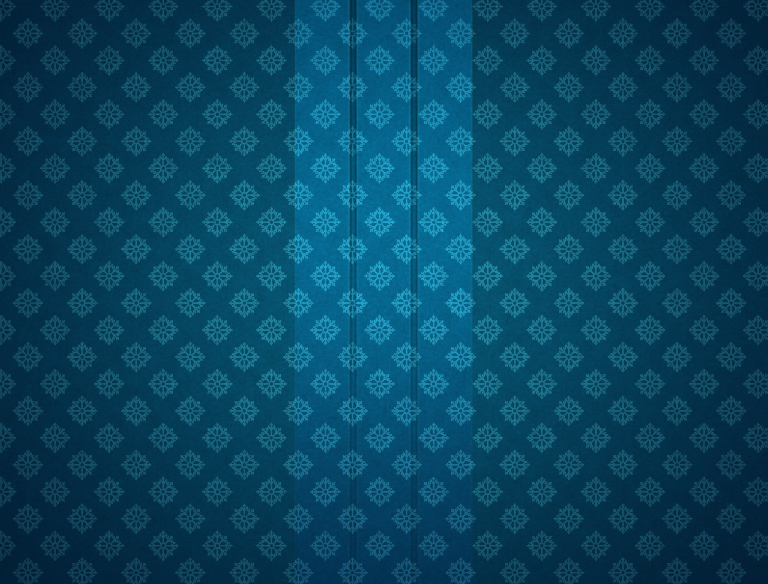
This pattern is drawn by a Shadertoy shader. Its source:

```glsl
// Blue damask wallpaper: staggered snowflake ornaments, lit centre panels, vignette

vec2 hashGradient(vec2 cell) {
    vec2 h = vec2(dot(cell, vec2(127.1, 311.7)), dot(cell, vec2(269.5, 183.3)));
    return 2.0 * fract(sin(h) * 43758.55) - 1.0;
}

float gradientNoise(vec2 p) {
    vec2 i = floor(p), f = fract(p);
    vec2 u = f * f * f * (f * (f * 6.0 - 15.0) + 10.0);
    vec2 e = vec2(0.0, 1.0);
    return mix(mix(dot(hashGradient(i), f), dot(hashGradient(i + e.yx), f - e.yx), u.x),
               mix(dot(hashGradient(i + e), f - e), dot(hashGradient(i + 1.0), f - 1.0), u.x), u.y);
}

float fractalNoise(vec2 p) {
    float sum = 0.0, gain = 0.5;
    for (int i = 0; i < 4; i++) {
        sum += gain * gradientNoise(p);
        p = p * 2.03 + 17.3;
        gain *= 0.7;
    }
    return sum;
}

float segment(vec2 p, vec2 a, vec2 b) {
    vec2 ab = b - a;
    return length(p - a - ab * clamp(dot(p - a, ab) / dot(ab, ab), 0.0, 1.0));
}

// One arm along +x: stem, a pair of scrolled leaves and a bud at the tip
float arm(vec2 p, float tip) {
    p.y = abs(p.y);
    float d = segment(p, vec2(0.065, 0.0), vec2(tip, 0.0)) - 0.015;
    d = min(d, segment(p, vec2(tip - 0.12, 0.0), vec2(tip - 0.075, 0.04)) - 0.014);
    d = min(d, segment(p, vec2(tip - 0.075, 0.04), vec2(tip - 0.05, 0.055)) - 0.015);
    d = min(d, length(p - vec2(tip - 0.082, 0.062)) - 0.018);
    d = min(d, segment(p, vec2(tip - 0.035, 0.0), vec2(tip - 0.025, 0.022)) - 0.012);
    return min(d, length(p - vec2(tip - 0.008, 0.0)) - 0.017);
}

// Eight-armed ornament with a small ring at its heart
float snowflake(vec2 p) {
    p = abs(p);
    p = p.x > p.y ? p : p.yx;
    vec2 diagonal = vec2(p.x + p.y, p.y - p.x) * 0.70711;
    float d = min(arm(p, 0.268), arm(diagonal, 0.238));
    return min(d, abs(length(p) - 0.045) - 0.015);
}

// Distance to the staggered lattice of ornaments
float ornaments(vec2 p) {
    vec2 onGrid = fract(p + 0.5) - 0.5;
    vec2 offGrid = fract(p) - 0.5;
    return min(snowflake(onGrid), snowflake(offGrid));
}

void mainImage(out vec4 fragColor, in vec2 fragCoord) {
    vec2 uv = fragCoord / iResolution.xy;
    vec2 tile = vec2(uv.x * 14.2, (1.0 - uv.y) * 10.83) - vec2(0.018, 0.12);
    float pixel = 1.0 / iResolution.x;
    float tilePixel = 14.2 * pixel;

    // Soft light from the middle, falling off to dark corners
    vec2 c = uv - vec2(0.5, 0.54);
    float light = exp(-4.4 * c.x * c.x - 3.2 * c.y * c.y);
    vec3 color = mix(vec3(0.005, 0.085, 0.17), vec3(0.025, 0.345, 0.46), light);

    // Brighter centre panels, fading towards the bottom
    float fromAxis = abs(uv.x - 0.4995);
    float fade = smoothstep(0.1, 0.75, uv.y);
    float panel = 1.0 - smoothstep(-pixel, pixel, fromAxis - 0.115);
    color += panel * mix(vec3(0.0, 0.01, 0.04), vec3(0.0, 0.09, 0.135), fade);

    // Mottled paper and fine grain
    float mottle = fractalNoise(tile * 3.0);
    float grain = gradientNoise(tile * 15.0) + gradientNoise(tile * 27.0 + 5.3);
    color *= 1.0 + 0.14 * mottle + 0.10 * grain;

    // Printed ornaments, slightly worn
    float ink = 1.0 - smoothstep(-0.5 * tilePixel, 0.5 * tilePixel, ornaments(tile));
    ink *= 0.92 + 0.3 * mottle + 0.15 * grain;
    color += ink * (color * 0.07 + vec3(0.12, 0.19, 0.165) * (0.42 + 0.58 * light));

    // Narrow grooves between panels: shaded strip, dark sides and pale rims
    float groove = abs(fromAxis - 0.0397);
    float strip = 1.0 - smoothstep(0.0035 - pixel, 0.0035 + pixel, groove);
    float side = 1.0 - smoothstep(0.0004, 0.0004 + 1.2 * pixel, abs(groove - 0.0032));
    float rim = 1.0 - smoothstep(0.0, 1.4 * pixel, abs(groove - 0.006));
    float edge = 1.0 - smoothstep(0.0, 1.4 * pixel, abs(fromAxis - 0.115));
    float top = smoothstep(0.55, 1.0, uv.y);
    color *= 1.0 - strip * (0.06 + 0.08 * fade + 0.12 * top);
    color *= 1.0 - side * (0.1 + 0.16 * fade);
    color += (rim + edge) * (0.3 + 0.7 * fade) * vec3(0.02, 0.045, 0.035);

    fragColor = vec4(clamp(color, 0.0, 1.0), 1.0);
}
```
